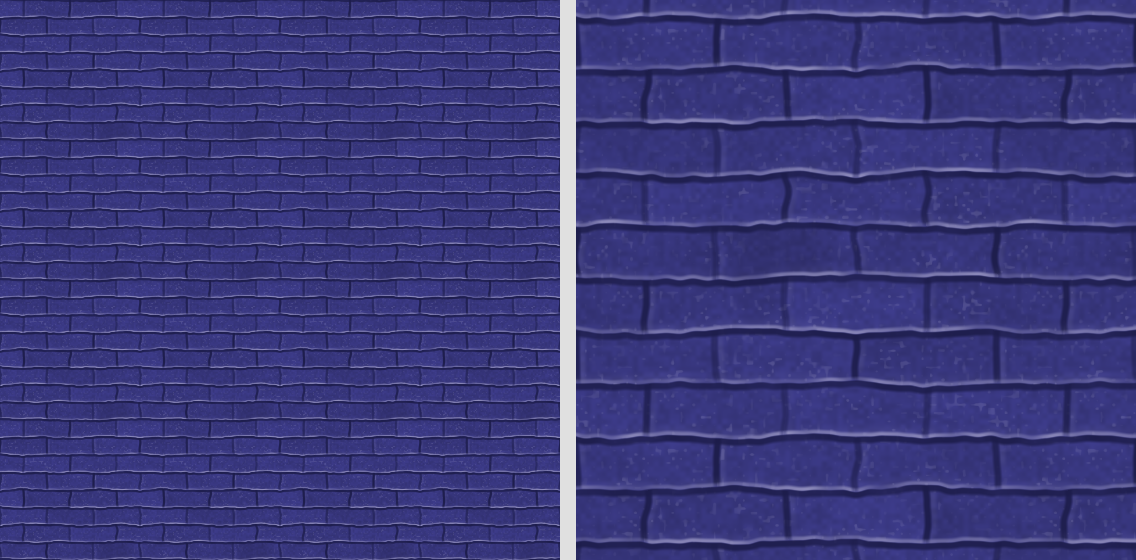
Left: the whole. Right: its middle third, enlarged.
This texture is drawn by a WebGL 2 fragment shader. Its source:

```glsl
#version 300 es
precision highp float;
// Painted indigo brick wall: 12 bricks by 32 courses in running bond.
// A patch of 3 by 8 bricks repeats 4 times each way; wrapped value noise
// bends the joints, lights the lower lips and speckles the paint.
uniform vec2 u_resolution;
out vec4 fragColor;

const vec3 PAINT = vec3(0.22, 0.215, 0.50);
const vec3 SHADOW = vec3(0.11, 0.11, 0.29);
const vec3 SHEEN = vec3(0.58, 0.57, 0.75);

float hash(vec2 p) {
    return fract(sin(dot(p, vec2(12.9898, 78.233))) * 43758.5453);
}

// Value noise with a whole number of cells per patch, so it wraps
float noise(vec2 patchUv, vec2 cells) {
    vec2 p = patchUv * cells;
    vec2 i = floor(p), f = fract(p);
    f = f * f * (3.0 - 2.0 * f);
    vec2 a = mod(i, cells), b = mod(i + 1.0, cells);
    return mix(mix(hash(a), hash(vec2(b.x, a.y)), f.x),
               mix(hash(vec2(a.x, b.y)), hash(b), f.x), f.y);
}

void main() {
    vec2 uv = gl_FragCoord.xy / u_resolution;
    vec2 t = uv * 4.0;

    // Slightly crooked courses, odd ones shifted by half a brick
    vec2 wall = uv * vec2(12.0, 32.0);
    wall.y += 0.14 * (noise(t, vec2(7.0, 8.0)) - 0.5)
            + 0.05 * (noise(t, vec2(31.0, 16.0)) - 0.5);
    wall.x += 0.04 * (noise(t, vec2(6.0, 19.0)) - 0.5);
    float course = floor(wall.y);
    wall.x += 0.5 * mod(course, 2.0);
    vec2 f = fract(wall);
    vec2 brick = mod(floor(wall), vec2(3.0, 8.0));
    vec2 joint = vec2(mod(floor(wall.x + 0.5), 3.0), brick.y);

    // Signed distance to the nearest upright joint, in course heights
    float side = (f.x - step(0.5, f.x)) * 64.0 / 24.0;

    // Broad unevenness, with one darker smudged brick in each patch
    float cloud = noise(t, vec2(9.0, 16.0));
    float tone = 0.92 + 0.08 * hash(brick + 4.7) + 0.08 * (cloud - 0.5);
    float smudge = brick == vec2(2.0, 0.0) ? 1.0 : 0.0;
    smudge *= smoothstep(0.0, 0.2, f.x) * smoothstep(1.0, 0.7, f.x);
    tone -= 0.15 * smudge * (0.6 + 0.6 * cloud);

    // Grain and pale specks, denser towards the lower left of a brick
    float grain = noise(t, vec2(80.0));
    float speck = smoothstep(0.68, 0.96, noise(t, vec2(101.0)));
    tone += 0.13 * (grain - 0.5);
    vec3 color = PAINT * (tone + 0.03);
    float wear = noise(t, vec2(11.0, 24.0)) * (1.25 - 0.5 * f.y - 0.3 * f.x);
    color = mix(color, SHEEN, 0.34 * speck * wear * (1.0 - 0.7 * smudge));

    // Upright joints: a dark groove of varied depth and a faint lit edge
    float depth = 0.45 + 0.5 * hash(joint + 8.3);
    float groove = 1.0 - smoothstep(0.025, 0.10, abs(side));
    float edge = smoothstep(0.05, 0.10, side) * smoothstep(0.22, 0.12, side);
    color = mix(color, SHEEN, 0.16 * edge * noise(t, vec2(12.0, 40.0)));
    color = mix(color, SHADOW, groove * depth * smoothstep(0.02, 0.12, f.y));

    // Lower lip: a thin uneven highlight over a soft glow
    float gloss = 0.30 + 0.40 * hash(brick + 1.9) + 0.55 * (noise(t, vec2(17.0, 8.0)) - 0.4);
    float lip = smoothstep(0.0, 0.045, f.y) * smoothstep(0.13, 0.06, f.y);
    float glow = smoothstep(0.0, 0.06, f.y) * smoothstep(0.30, 0.08, f.y);
    color = mix(color, SHEEN, 0.12 * glow * wear);
    color = mix(color, SHEEN, lip * clamp(gloss, 0.12, 1.0) * (1.0 - 0.5 * groove));

    // Bed joint: dark line below the lip of the course above
    float bed = smoothstep(0.86, 0.94, f.y) + 1.0 - smoothstep(0.0, 0.04, f.y);
    color = mix(color, SHADOW, bed * (0.70 + 0.25 * noise(t, vec2(14.0, 8.0))));

    fragColor = vec4(color, 1.0);
}
```
